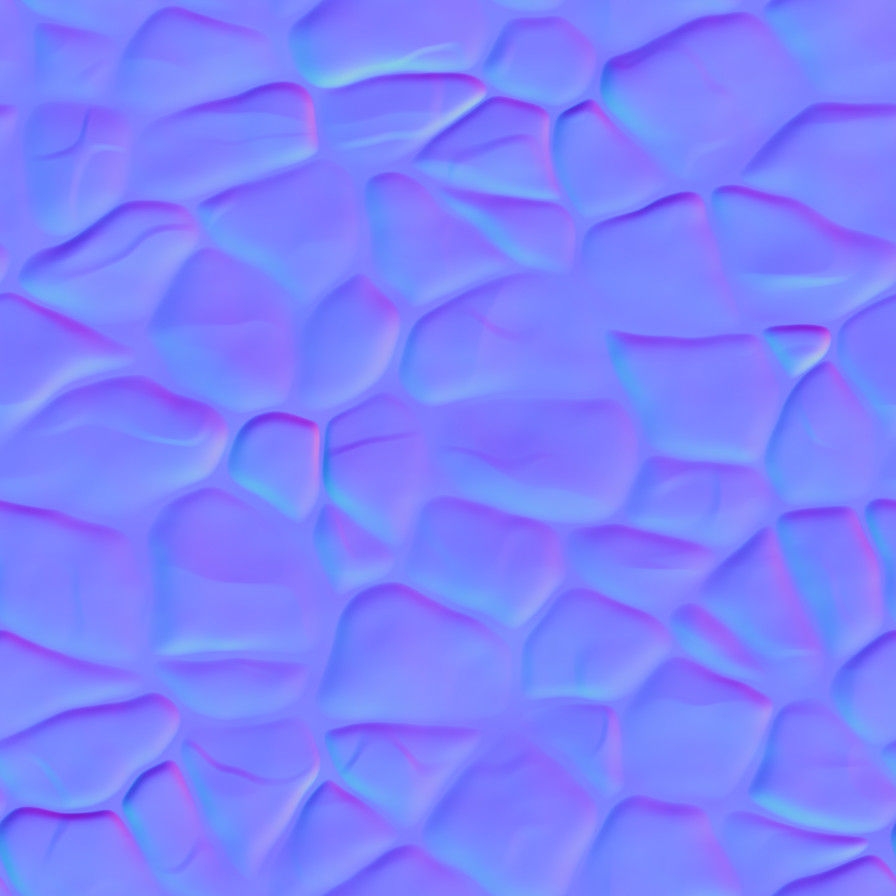
Write a Shadertoy shader that draws this texture map.

```glsl
// Tiling tangent-space normal map of a wall of worn, tightly set field stones.
// A wrapped, weighted Voronoi diagram gives the stones; a height field adds
// rims, leaning faces, ledges and dents, and its slope is encoded as a colour.

#define GRID vec2(6.0, 9.0)    // stones across and up
#define STRETCH vec2(1.0, 1.2) // metric that makes the stones lie flat
#define SIZE_SPREAD 0.009      // difference between large and small stones
#define STONE_HEIGHT 0.0069    // rise of a stone above the joints
#define JOINT 0.0018           // mean half width of the joints
#define ROUNDING 140.0         // higher is sharper stone corners
#define TILT 0.14              // random lean of the stone faces
#define LEDGE 0.0022           // height of the chipped steps
#define CREASE 0.006           // strength of the soft folds
#define DENTS 0.0023           // strength of the fine bumps
#define STEP 0.0018            // sampling distance for the slope
#define FLAT vec2(0.49, 0.506) // red and green of a level surface

float hash(vec2 p) {
    return fract(sin(dot(p, vec2(127.1, 311.7))) * 43758.547);
}

// Value noise from -0.5 to 0.5 that wraps after n cells
float noise(vec2 uv, vec2 n, float seed) {
    vec2 p = uv * n, i = floor(p), f = p - i;
    f = f * f * f * (f * (f * 6.0 - 15.0) + 10.0);
    vec2 a = mod(i, n) + seed, b = mod(i + 1.0, n) + seed;
    return mix(mix(hash(a), hash(vec2(b.x, a.y)), f.x),
               mix(hash(vec2(a.x, b.y)), hash(b), f.x), f.y) - 0.5;
}

vec2 noise2(vec2 uv, float n, float seed) {
    return vec2(noise(uv, vec2(n), seed), noise(uv, vec2(n), seed + 14.0));
}

// Bends the straight Voronoi edges
vec2 warp(vec2 uv) {
    return uv + 0.06 * noise2(uv, 4.0, 3.0) + 0.02 * noise2(uv, 11.0, 29.0)
              + 0.0055 * noise2(uv, 27.0, 59.0);
}

// Centre (xy) and weight (z) of the stone in a cell
vec3 stoneSite(vec2 cell) {
    vec2 id = mod(cell, GRID);
    vec2 jitter = vec2(hash(id + 5.3), hash(id + 71.9));
    return vec3((cell + 0.05 + 0.9 * jitter) / GRID, SIZE_SPREAD * hash(id + 37.7));
}

float power(vec2 p, vec3 site) {
    vec2 d = (p - site.xy) * STRETCH;
    return dot(d, d) - site.z;
}

float height(vec2 uv) {
    vec2 p = warp(uv), base = floor(p * GRID), cell = base;
    vec3 stone = vec3(0.0);
    float nearest = 1e3;

    // Stone that owns this point
    for (int y = -2; y <= 2; y++)
    for (int x = -2; x <= 2; x++) {
        vec2 c = base + vec2(x, y);
        vec3 site = stoneSite(c);
        float d = power(p, site);
        if (d < nearest) { nearest = d; stone = site; cell = c; }
    }

    // Smooth minimum of the distances to its edges
    float sum = 1e-9;
    for (int y = -2; y <= 2; y++)
    for (int x = -2; x <= 2; x++) {
        vec2 c = base + vec2(x, y);
        if (c == cell) continue;
        vec3 site = stoneSite(c);
        float gap = length((site.xy - stone.xy) * STRETCH);
        sum += exp(-ROUNDING * (power(p, site) - nearest) / (2.0 * gap));
    }
    float edge = -log(sum) / ROUNDING;

    // Narrow rim with a slight dome, level at the joint, steeper at the top
    vec2 id = mod(cell, GRID), rel = p - stone.xy;
    float joint = JOINT + 0.007 * noise(uv, vec2(7.0), 53.0)
                        + 0.004 * noise(uv, vec2(22.0), 151.0);
    float rim = 0.0135 + 0.013 * noise(uv, vec2(8.0), 67.0);
    rim *= clamp(1.1 - 6.0 * rel.y, 0.75, 1.55);
    float t = max(edge - max(joint, 0.0), 0.0) / rim;
    float plateau = 1.0 - 0.7 * exp(-pow(t, 1.7)) - 0.3 * exp(-0.12 * t * t);

    // Face of the stone: lean, chipped ledges and folds
    float seed = floor(90.0 * hash(id + 13.1));
    vec2 lean = TILT * (vec2(hash(id + 23.0), hash(id + 47.0)) - 0.5);
    float level = noise(p, vec2(7.0, 9.0), seed) + 0.45 * noise(p, vec2(17.0), seed + 3.0);
    float ledge = smoothstep(-0.07, 0.07, level);
    float ledgeMask = smoothstep(-0.25, 0.3, noise(uv, vec2(9.0), 83.0));
    float fold = noise(p, vec2(8.0, 12.0), seed + 7.0);
    float face = STONE_HEIGHT + dot(lean, rel) + LEDGE * ledge * ledgeMask
               - CREASE * sqrt(fold * fold + 0.0005);

    // Broad swells and small dents everywhere
    float bumps = 2.8 * noise(uv, vec2(7.0, 9.0), 97.0)
                + 1.1 * noise(uv, vec2(16.0, 19.0), 111.0)
                + 0.3 * noise(uv, vec2(34.0), 131.0);
    return plateau * face + DENTS * bumps;
}

void mainImage(out vec4 fragColor, in vec2 fragCoord) {
    vec2 uv = fragCoord / iResolution.xy;
    float h = height(uv);
    vec2 slope = vec2(height(uv + vec2(STEP, 0.0)) - h,
                      height(uv + vec2(0.0, STEP)) - h) / STEP;

    // Red points right, green points down
    vec3 normal = normalize(vec3(-0.8 * slope.x, slope.y, 1.0));
    fragColor = vec4(FLAT + 0.5 * normal.xy, 0.5 + 0.5 * normal.z, 1.0);
}
```
